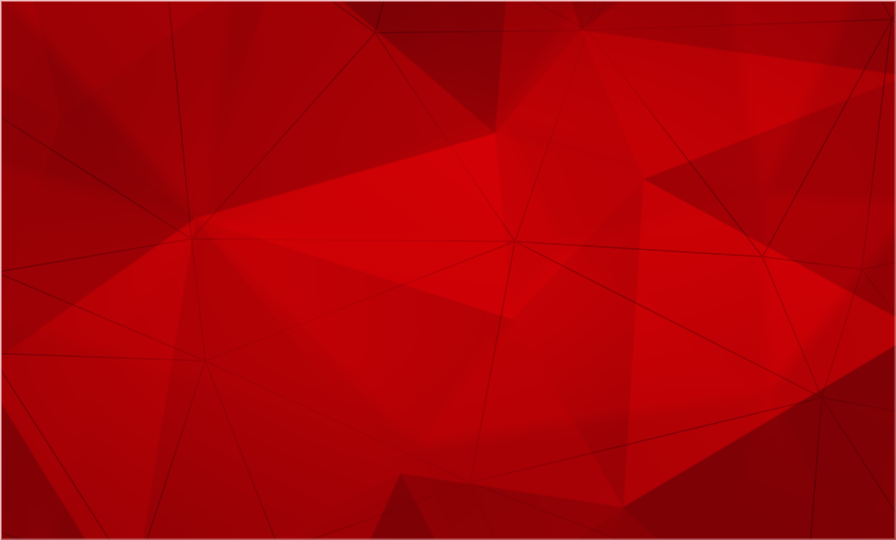
Give the GLSL for this background, as a Shadertoy shader.

```glsl
// Red low-poly backdrop: shaded triangular facets, a faint dark wire mesh and a pale rim.

float hash(vec2 p) {
    vec3 q = fract(p.xyx * vec3(0.1031, 0.1030, 0.0973));
    q += dot(q, q.yzx + 33.33);
    return fract((q.x + q.y) * q.z);
}

mat2 turn(float angle) {
    float c = cos(angle), s = sin(angle);
    return mat2(c, s, -s, c);
}

// Wide tilted glow: 1 along the rising middle band, 0 in the dark corners
float glow(vec2 p) {
    p -= vec2(0.51 * iResolution.x / iResolution.y, 0.57);
    p.y -= 0.25 * p.x;
    return 1.0 - smoothstep(0.25, 0.8, length(p * vec2(0.75, 1.5)));
}

// Jittered mesh corner belonging to a grid cell
vec2 knot(vec2 cell, float seed) {
    vec2 jitter = vec2(hash(cell + seed), hash(cell + seed + 57.0)) - 0.5;
    return cell + 0.5 + 0.75 * jitter;
}

// Signed distance to the line a-b, positive on its left
float side(vec2 p, vec2 a, vec2 b) {
    vec2 e = b - a;
    return (e.x * (p.y - a.y) - e.y * (p.x - a.x)) / length(e);
}

// Adds one counter-clockwise triangle: weighted red level, and distance to its outline
void addFacet(vec2 p, vec2 a, vec2 b, vec2 c, vec2 id, float blur,
              inout vec2 redSum, inout float wire) {
    float inside = min(side(p, a, b), min(side(p, b, c), side(p, c, a)));
    float weight = smoothstep(-blur, blur, inside) + 1e-5;
    vec2 center = (a + b + c) / 3.0;
    float angle = 6.2832 * hash(id + 31.0);
    float shade = hash(id);
    float red = 0.555 + 0.2 * mix(glow(center), glow(p), 0.3);
    red += 0.2 * (shade - 0.5) + 0.1 * smoothstep(0.9, 0.96, shade);
    red += 0.14 * dot(p - center, vec2(cos(angle), sin(angle)));
    redSum += vec2(red, 1.0) * weight;
    wire = min(wire, abs(inside));
}

// Irregular triangle mesh: x = red level, y = distance to the nearest edge
vec2 mesh(vec2 p, float angle, float scale, float seed, float blur) {
    mat2 frame = turn(angle) / scale;
    vec2 home = floor(turn(-angle) * p * scale);
    vec2 redSum = vec2(0.0);
    float wire = 1.0;
    for (int j = -1; j <= 0; j++)
    for (int i = -1; i <= 0; i++) {
        vec2 cell = home + vec2(i, j);
        vec2 a = frame * knot(cell, seed);
        vec2 b = frame * knot(cell + vec2(1, 0), seed);
        vec2 c = frame * knot(cell + vec2(1, 1), seed);
        vec2 d = frame * knot(cell + vec2(0, 1), seed);
        vec2 id = cell * 2.0 + seed + 113.0;
        // Split each quad along its shorter diagonal
        if (distance(a, c) < distance(b, d)) {
            addFacet(p, a, b, c, id, blur, redSum, wire);
            addFacet(p, a, c, d, id + 1.0, blur, redSum, wire);
        } else {
            addFacet(p, a, b, d, id, blur, redSum, wire);
            addFacet(p, b, c, d, id + 1.0, blur, redSum, wire);
        }
    }
    return vec2(redSum.x / redSum.y, wire);
}

void mainImage(out vec4 fragColor, in vec2 fragCoord) {
    vec2 uv = fragCoord / iResolution.y;
    float aspect = iResolution.x / iResolution.y;
    float px = 1.0 / iResolution.y;

    // Crisp facets, blurred translucent facets and the wire mesh
    float crisp = mesh(uv, 0.62, 2.4, 19.0, 0.001 + px).x;
    float soft = mesh(uv, -0.3, 2.2, 41.0, 0.02).x;
    float wire = mesh(uv, 0.25, 2.5, 83.0, px).y;
    vec3 color = vec3(clamp(mix(crisp, soft, 0.25), 0.49, 0.92), 0.002, 0.018);

    // Thin wires that fade in and out
    float fade = 0.6 + 0.4 * sin(uv.x * 5.0 + 2.0 * sin(uv.y * 4.0));
    float line = 1.0 - smoothstep(0.0004, 0.0006 + 1.1 * px, wire);
    color.r *= 1.0 - 0.22 * fade * line;

    // Pale rim, stronger along the top and left
    vec2 far = vec2(aspect, 1.0) - uv;
    float lit = 1.0 - smoothstep(0.001, 0.0045, min(uv.x, far.y));
    float dim = 1.0 - smoothstep(0.001, 0.0045, min(far.x, uv.y));
    color = mix(color, vec3(0.95, 0.75, 0.76), max(lit, 0.45 * dim));

    fragColor = vec4(color, 1.0);
}
```
